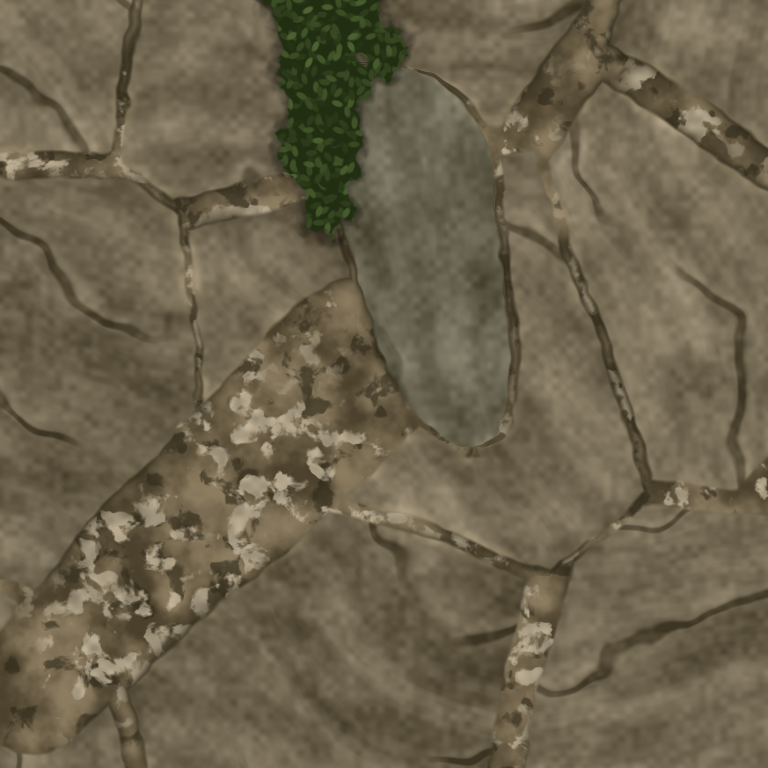
Write a Shadertoy shader that draws this texture.

```glsl
// Weathered crazy paving: split stone slabs, crumbling pale mortar, and a tuft of moss.
#define SLABS 2.25
#define JOINT_MIN 0.005
#define JOINT_MAX 0.045
#define EDGE_SOFT 0.003
#define STONE_DARK vec3(0.30, 0.265, 0.19)
#define STONE_LIGHT vec3(0.60, 0.55, 0.455)
#define EARTH_DARK vec3(0.29, 0.25, 0.17)
#define EARTH_LIGHT vec3(0.55, 0.49, 0.38)
#define LIME vec3(0.74, 0.69, 0.59)
#define CREVICE vec3(0.17, 0.15, 0.09)
#define MOSS_DARK vec3(0.13, 0.18, 0.07)
#define MOSS_LIGHT vec3(0.32, 0.41, 0.21)

float hash(vec2 p) {
    return fract(sin(dot(p, vec2(127.1, 311.7))) * 43758.5453);
}

vec2 hash2(vec2 p) {
    return vec2(hash(p), hash(p + 47.3));
}

float noise(vec2 p) {
    vec2 i = floor(p), f = fract(p);
    f = f * f * (3.0 - 2.0 * f);
    return mix(mix(hash(i), hash(i + vec2(1, 0)), f.x),
               mix(hash(i + vec2(0, 1)), hash(i + 1.0), f.x), f.y);
}

float fbm(vec2 p) {
    float sum = 0.0, amp = 0.53;
    for (int i = 0; i < 4; i++) {
        sum += amp * noise(p);
        p = mat2(1.6, 1.2, -1.2, 1.6) * p + 5.7;
        amp *= 0.5;
    }
    return sum;
}

mat2 rot(float a) {
    return mat2(cos(a), sin(a), -sin(a), cos(a));
}

// Distance to a segment, with the position along it
float segment(vec2 p, vec2 a, vec2 b, out float along) {
    along = clamp(dot(p - a, b - a) / dot(b - a, b - a), 0.0, 1.0);
    return length(p - mix(a, b, along));
}

// Depth inside the nearest slab; every joint has its own width
float slabDepth(vec2 p, out vec2 id) {
    vec2 q = p * SLABS + 0.35, cell = floor(q), nearest = vec2(0);
    float best = 9.0, depth = 9.0;
    for (int k = 0; k < 9; k++) {
        vec2 c = cell + vec2(k % 3 - 1, k / 3 - 1);
        vec2 r = c + 0.1 + 0.8 * hash2(c) - q;
        if (dot(r, r) < best) { best = dot(r, r); nearest = r; id = c; }
    }
    for (int k = 0; k < 25; k++) {
        vec2 c = id + vec2(k % 5 - 2, k / 5 - 2);
        if (c == id) continue;
        vec2 r = c + 0.1 + 0.8 * hash2(c) - q;
        float h = hash(c + id + 3.0);
        float gap = mix(JOINT_MIN, JOINT_MAX, h * h);
        depth = min(depth, dot(0.5 * (nearest + r), normalize(r - nearest)) / SLABS - gap);
    }
    return depth;
}

// Depth inside the tapered grey-green stone
float wedgeDepth(vec2 p) {
    vec2 k = p - vec2(0.555, 0.665);
    k.x += 0.2 * k.y;
    float v = k.y / 0.25;
    float halfWidth = 0.1 * (1.0 + 0.3 * v) * sqrt(max(1.0 - v * v * v * v, 0.0));
    return min(halfWidth - abs(k.x), 0.25 - abs(k.y));
}

// Streaked, mottled stone with split layers
vec3 stone(vec2 p, float seed, float angle) {
    vec2 r = rot(angle) * p + seed * 19.0;
    float bend = fbm(r * 4.0);
    float grain = fbm(r * vec2(7, 32) + bend * 3.0);
    float tone = 0.5 + 0.75 * (grain - 0.5) + 0.75 * (fbm(p * 13.0 + seed * 31.0) - 0.5);
    tone += 0.3 * (noise(p * 105.0) - 0.5) + 0.22 * (seed - 0.5);
    float layer = r.y * 4.5 + bend * 1.6, f = fract(layer);
    float shown = smoothstep(0.45, 0.7, noise(r * 5.0 + 8.0));
    float crack = smoothstep(0.05, 0.015, min(f, 1.0 - f));
    float lip = smoothstep(0.03, 0.07, f) * smoothstep(0.16, 0.07, f);
    tone += shown * (0.16 * lip - 0.5 * crack);
    return mix(STONE_DARK, STONE_LIGHT, clamp(tone, -0.2, 1.15));
}

// Earthy mortar broken up by pale lime crumbs
vec3 mortar(vec2 p) {
    vec2 w = p + 0.012 * vec2(noise(p * 40.0), noise(p * 40.0 + 9.0));
    vec3 col = mix(EARTH_DARK, EARTH_LIGHT, smoothstep(0.2, 0.8, fbm(p * 22.0)));
    float spread = smoothstep(0.25, 0.6, fbm(p * 8.0 + 4.0));
    float crumbs = smoothstep(0.53, 0.68, fbm(w * 48.0)) * spread;
    float pits = smoothstep(0.42, 0.28, fbm(w * 42.0 + 17.0));
    col = mix(col, CREVICE, 0.6 * pits);
    return mix(col, LIME * (0.85 + 0.25 * noise(p * 90.0)), 0.85 * crumbs);
}

// Overlapping small leaves, brighter towards the top layer
vec3 moss(vec2 p) {
    vec3 col = MOSS_DARK;
    for (int k = 0; k < 27; k++) {
        float layer = float(k / 9);
        vec2 q = p * 52.0 + layer * 7.37;
        vec2 c = floor(q) + vec2(k % 3 - 1, (k / 3) % 3 - 1);
        vec2 d = rot(6.28 * hash(c + 2.0)) * (q - c - hash2(c));
        float leaf = smoothstep(0.5, 0.25, length(d * vec2(1.0, 1.9)));
        float light = hash(c + 5.0) * (0.45 + 0.25 * layer);
        col = mix(col, mix(MOSS_DARK, MOSS_LIGHT, light), leaf);
    }
    return col;
}

void mainImage(out vec4 fragColor, in vec2 fragCoord) {
    vec2 p = fragCoord / iResolution.y, id;
    float soft = max(EDGE_SOFT, 1.0 / iResolution.y), t;
    vec2 rough = p + 0.022 * (vec2(fbm(p * 9.0), fbm(p * 9.0 + 30.0)) - 0.5)
                   + 0.005 * (vec2(noise(p * 60.0), noise(p * 60.0 + 11.0)) - 0.5);

    // Slabs, cut back around the wedge and the open mortar bed
    float wedge = wedgeDepth(rough);
    float slab = slabDepth(rough, id);
    float bed = segment(rough, vec2(0.04, 0.1), vec2(0.46, 0.52), t);
    slab = min(slab, min(bed - 0.085 - 0.03 * t, -wedge - 0.012));
    float seed = hash(id + 0.7);
    float depth = max(slab, wedge);

    vec3 slabColor = stone(p, seed, mix(-1.3, 1.3, hash(id + 6.0)));
    vec3 wedgeColor = stone(p, 0.45, 1.4) * vec3(0.94, 1.0, 1.03);
    vec3 top = mix(slabColor, wedgeColor, step(0.0, wedge));
    float wear = noise(p * 14.0 + 3.0) - 0.4;
    top *= 1.0 + 0.35 * wear * smoothstep(0.016, 0.003, depth);

    // Mortar, shaded where it meets the stone
    vec3 col = mortar(p);
    float shade = exp(min(depth, 0.0) / 0.007) * smoothstep(0.2, 0.65, noise(p * 11.0));
    col = mix(col, CREVICE, 0.85 * shade);
    col = mix(col, top, smoothstep(-soft, soft, depth));

    // Moss tuft with a ragged outline and a soft shadow
    float tuft = segment(p, vec2(0.42, 1.03), vec2(0.42, 0.72), t);
    tuft = mix(0.07, 0.033, t) - tuft;
    tuft = max(tuft, 0.03 - segment(p, vec2(0.42, 0.97), vec2(0.5, 0.935), t));
    tuft += 0.06 * (fbm(p * 28.0) - 0.5);
    col *= 1.0 - 0.35 * smoothstep(-0.018, 0.0, tuft);
    col = mix(col, moss(p), smoothstep(-soft, soft, tuft));

    fragColor = vec4(col, 1.0);
}
```
